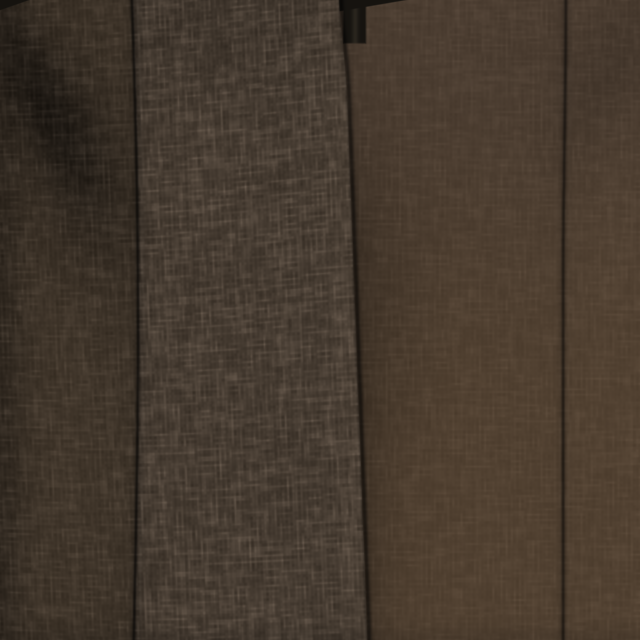
Give the GLSL for this texture, as a three.js fragment shader.

```glsl
// Draws overlapping panels of woven brown cloth with stitched seams, a notch and soft folds.
varying vec2 vUv;

const vec3 LEFT_CLOTH = vec3(0.247, 0.207, 0.165);
const vec3 FRONT_CLOTH = vec3(0.288, 0.246, 0.206);
const vec3 RIGHT_LOW = vec3(0.322, 0.258, 0.196);
const vec3 RIGHT_HIGH = vec3(0.298, 0.242, 0.194);
const vec3 GAP_COLOR = vec3(0.085, 0.075, 0.060);
const vec3 THREAD_TINT = vec3(1.0, 0.90, 0.82);
const float THREADS = 240.0;
const float SLUBS = 42.0;
const float SOFT = 0.0015;

float hash(vec2 p) {
  vec3 q = fract(p.xyx * 0.1031);
  q += dot(q, q.yzx + 33.33);
  return fract((q.x + q.y) * q.z);
}

float noise(vec2 p) {
  vec2 i = floor(p);
  vec2 f = fract(p);
  f = f * f * (3.0 - 2.0 * f);
  return mix(mix(hash(i), hash(i + vec2(1.0, 0.0)), f.x),
             mix(hash(i + vec2(0.0, 1.0)), hash(i + vec2(1.0, 1.0)), f.x), f.y);
}

float bell(float d, float width) {
  d /= width;
  return exp(-d * d);
}

// Soft elliptical spot, turned by an angle.
float spot(vec2 p, vec2 center, vec2 size, float angle) {
  vec2 d = p - center;
  float c = cos(angle);
  float s = sin(angle);
  d = vec2(c * d.x + s * d.y, c * d.y - s * d.x) / size;
  return exp(-dot(d, d));
}

// Crossing uneven threads, centred on zero.
float weave(vec2 p) {
  float warp = noise(p * vec2(THREADS, SLUBS));
  float weft = noise(p.yx * vec2(THREADS, SLUBS) + 71.0);
  float rib = cos(6.2832 * THREADS * 0.6 * p.x);
  float grain = noise(p * THREADS + 19.0);
  float bright = pow(warp, 3.0) + pow(weft, 3.0);
  return 0.40 * (warp + weft - 1.0) + 0.50 * (bright - 0.5)
       + 0.09 * rib + 0.35 * (grain - 0.5);
}

float leftSeamX(float y) {
  return 0.209 + 0.007 * sin(3.0 * y) - 0.004 * pow(y, 4.0);
}

float frontEdgeX(float y) {
  return 0.574 - 0.037 * y - 0.007 * smoothstep(0.85, 1.0, y);
}

float rightSeamX(float y) {
  return 0.880 + 0.004 * smoothstep(0.55, 1.0, y);
}

void main() {
  vec2 p = vUv;
  float seamL = p.x - leftSeamX(p.y);
  float edge = p.x - frontEdgeX(p.y);
  float seamR = p.x - rightSeamX(p.y);

  // Threads lean with each panel and sag a little
  vec2 frontUv = vec2(p.x + 0.035 * p.y, p.y - 0.07 * p.x * p.y + 0.006 * sin(7.0 * p.x));
  float frontWeave = weave(frontUv);
  float rightWeave = weave(p + vec2(3.0, 5.0));

  // Left panel with a deep slanting fold
  vec3 left = LEFT_CLOTH;
  left *= 1.0 - 0.42 * spot(p, vec2(0.070, 0.84), vec2(0.050, 0.15), 0.42);
  left *= 1.0 - 0.22 * spot(p, vec2(0.13, 0.74), vec2(0.08, 0.17), 0.3);
  left *= 1.0 - 0.22 * bell(p.x, 0.035);
  left *= 1.0 + 0.06 * spot(p, vec2(0.11, 0.30), vec2(0.08, 0.28), 0.0);
  left += THREAD_TINT * 0.062 * frontWeave;

  // Front panel, lit along its free edge
  vec3 front = FRONT_CLOTH;
  front *= 1.0 - 0.07 * smoothstep(0.75, 1.0, p.y);
  front *= 1.0 + 0.05 * bell(edge + 0.015, 0.030);
  front *= 1.0 - 0.06 * bell(seamL, 0.03);
  front += THREAD_TINT * 0.094 * frontWeave;

  // Right panel, shaded beneath the front edge
  vec3 right = mix(RIGHT_LOW, RIGHT_HIGH, smoothstep(0.35, 0.95, p.y));
  right *= 1.0 - 0.25 * exp(-max(edge, 0.0) / 0.035) * (1.0 - 0.6 * smoothstep(0.6, 0.9, p.y));
  right *= 1.0 - 0.09 * spot(p, vec2(0.60, 0.50), vec2(0.08, 0.22), 0.0);
  right *= 1.0 - 0.10 * spot(p, vec2(0.95, 0.89), vec2(0.06, 0.13), -0.5);
  right *= 1.0 + 0.03 * spot(p, vec2(0.97, 0.62), vec2(0.07, 0.20), 0.0);
  right += THREAD_TINT * 0.036 * rightWeave;

  // Sunken seams with a thin raised lip
  float leftGroove = 0.50 * bell(seamL, 0.0028) + 0.12 * bell(seamL, 0.009);
  float rightGroove = 0.42 * bell(seamR, 0.0030) + 0.12 * bell(seamR, 0.009);
  vec3 color = mix(left, front, smoothstep(-SOFT, SOFT, seamL));
  color *= 1.0 - leftGroove;
  color += 0.012 * bell(seamL - 0.008, 0.003);
  right *= 1.0 - rightGroove;
  right += 0.008 * bell(seamR - 0.008, 0.003);

  // Notch and gaps along the top
  vec2 box = abs(p - vec2(0.554, 0.976)) - vec2(0.017, 0.043);
  float notch = length(max(box, 0.0)) + min(max(box.x, box.y), 0.0);
  vec3 lining = GAP_COLOR * (1.0 + 0.9 * bell(p.x - 0.555, 0.005));
  right = mix(lining, right, smoothstep(-SOFT, 2.0 * SOFT, notch));
  float rightRim = p.y - (0.989 + 0.17 * (p.x - 0.57));
  right = mix(right, GAP_COLOR, smoothstep(-SOFT, SOFT, rightRim));
  float leftRim = p.y - (0.984 + 0.35 * p.x);
  color = mix(color, GAP_COLOR, smoothstep(-SOFT, SOFT, leftRim));

  // Lay the front panel over the right one
  color = mix(color, right, smoothstep(-SOFT, SOFT, edge));
  color *= 1.0 - 0.52 * bell(edge - 0.003, 0.0042);
  color *= 1.0 - 0.10 * bell(p.y, 0.02);
  gl_FragColor = vec4(color, 1.0);
}
```
